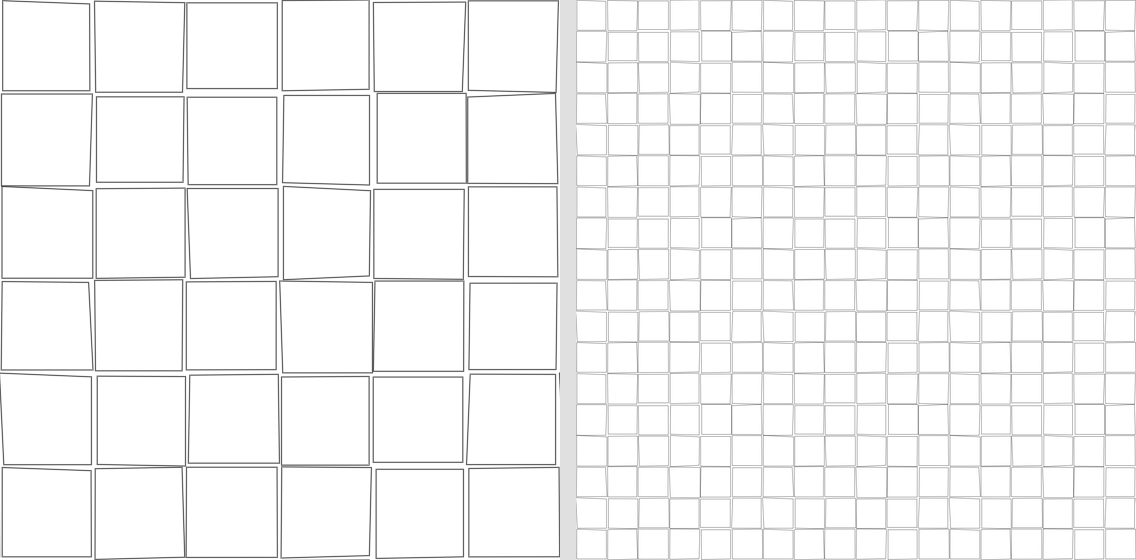
Left: one tile. Right: repeated 3 by 3.
A Shadertoy shader for this pattern:

```glsl
// Six by six grid of thin black outlined squares on white, each slightly crooked.
// An integer hash of the wrapped cell nudges edges or corners, so the sheet tiles;
// outlines are segment distances, smoothed with a tent filter one pixel in radius.

const int   CELLS      = 6;                    // squares across and down
const vec2  LOW        = vec2(0.018, 0.027);   // mean lower left corner, in cells
const vec2  HIGH       = vec2(0.973, 0.980);   // mean upper right corner, in cells
const float JITTER     = 0.048;                // full range of corner shift, in cells
const float STRAIGHT   = 0.4;                  // share of edges shifted as a whole
const float LINE_WIDTH = 0.0083;               // outline width, in cells
const uint  SEED       = 17u;
const vec3  PAPER      = vec3(1.0);
const vec3  INK        = vec3(0.0);

// Integer hash (PCG style) giving two values from 0 to 1
vec2 hash2(uvec3 v) {
    v = v * 1664525u + 1013904223u;
    v.x += v.y * v.z;
    v.y += v.z * v.x;
    v.z += v.x * v.y;
    v ^= v >> 16u;
    v.x += v.y * v.z;
    v.y += v.z * v.x;
    return vec2(v.xy >> 8u) / 16777216.0;
}

float segmentDistance(vec2 p, vec2 a, vec2 b) {
    vec2 pa = p - a, ba = b - a;
    return length(pa - ba * clamp(dot(pa, ba) / dot(ba, ba), 0.0, 1.0));
}

// Corners run counterclockwise from the lower left
vec2 crookedCorner(ivec2 cell, int corner) {
    ivec2 side = ivec2(corner == 1 || corner == 2, corner >= 2);
    ivec2 wrapped = (cell + CELLS) % CELLS;
    vec2 shift = hash2(uvec3(wrapped, corner) + SEED);

    // Both ends of a straight edge share its shift: x is the shift, y the choice
    vec2 upright = hash2(uvec3(wrapped, 4 + side.x) + SEED);
    vec2 level = hash2(uvec3(wrapped, 6 + side.y) + SEED);
    if (upright.y < STRAIGHT) shift.x = upright.x;
    if (level.y < STRAIGHT) shift.y = level.x;
    return vec2(cell) + mix(LOW, HIGH, vec2(side)) + JITTER * (shift - 0.5);
}

float outlineDistance(vec2 p, ivec2 cell) {
    float d = 1e3;
    vec2 a = crookedCorner(cell, 3);
    for (int i = 0; i < 4; i++) {
        vec2 b = crookedCorner(cell, i);
        d = min(d, segmentDistance(p, a, b));
        a = b;
    }
    return d;
}

// Integral of a unit tent from -1 to x
float tentIntegral(float x) {
    x = clamp(x, -1.0, 1.0);
    return 0.5 + x - 0.5 * x * abs(x);
}

// Share of a filtered pixel that the line covers
float lineCoverage(float d, float pixel) {
    float halfWidth = 0.5 * LINE_WIDTH;
    return tentIntegral((d + halfWidth) / pixel) - tentIntegral((d - halfWidth) / pixel);
}

void mainImage(out vec4 fragColor, in vec2 fragCoord) {
    vec2 p = fragCoord / iResolution.xy * float(CELLS);
    float pixel = float(CELLS) / min(iResolution.x, iResolution.y);

    // The four nearest cells, so lines may cross a cell border
    ivec2 base = ivec2(floor(p - 0.5));
    float bare = 1.0;
    for (int y = 0; y < 2; y++) {
        for (int x = 0; x < 2; x++) {
            float d = outlineDistance(p, base + ivec2(x, y));
            bare *= 1.0 - lineCoverage(d, pixel);
        }
    }
    fragColor = vec4(mix(INK, PAPER, bare), 1.0);
}
```
